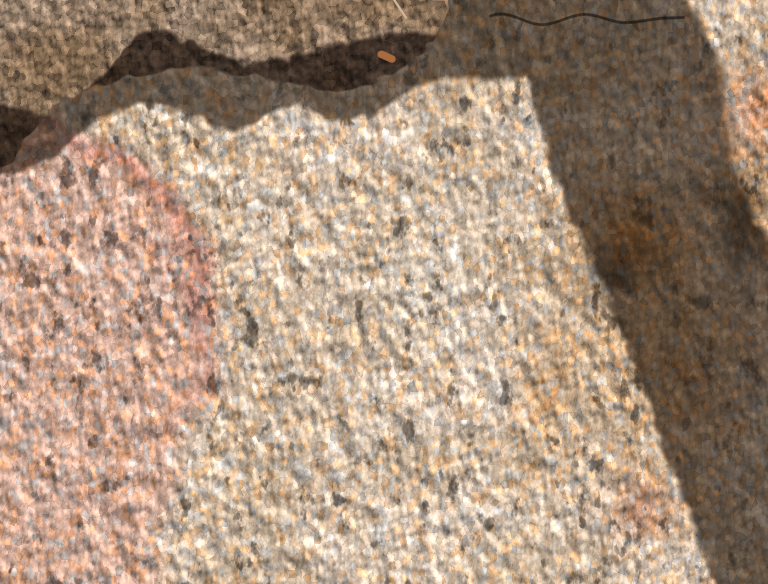
Reproduce this texture procedurally as a Shadertoy shader.

```glsl
// Outline heights along x, evenly spaced over SPAN
const float SPAN = 0.819;
const float ROCK_TOP[11] = float[11](0.71, 0.807, 0.853, 0.874, 0.884, 0.875, 0.86, 0.845, 0.87, 0.928, 1.09);
const float GROUND_SHADE[11] = float[11](0.822, 0.806, 0.862, 0.942, 0.927, 0.892, 0.901, 0.923, 0.938, 0.942, 0.96);
const float ROCK_SHADE[11] = float[11](0.70, 0.724, 0.792, 0.822, 0.799, 0.778, 0.819, 0.795, 0.812, 0.863, 0.867);
// Boundary positions along y, evenly spaced from bottom to top
const float SHADE_LEFT[11] = float[11](1.222, 1.186, 1.15, 1.114, 1.077, 1.036, 0.993, 0.949, 0.922, 0.895, 0.88);
const float SHADE_RIGHT[11] = float[11](1.6, 1.6, 1.6, 1.6, 1.55, 1.42, 1.31, 1.265, 1.245, 1.228, 1.183);
const float PINK_RIGHT[11] = float[11](0.26, 0.28, 0.31, 0.35, 0.365, 0.355, 0.32, 0.25, 0.1, 0.0, -0.1);

// Smooth spline through evenly spaced values
float curve(float k[11], float t) {
    float s = clamp(t, 0.0, 1.0) * 10.0;
    int i = min(int(s), 9);
    float f = s - float(i);
    float a = k[max(i - 1, 0)], b = k[i], c = k[i + 1], d = k[min(i + 2, 10)];
    return b + 0.5 * f * (c - a + f * (2.0 * a - 5.0 * b + 4.0 * c - d + f * (3.0 * (b - c) + d - a)));
}

vec2 hash2(vec2 p) {
    vec3 q = fract(p.xyx * vec3(0.1031, 0.103, 0.0973));
    q += dot(q, q.yzx + 33.33);
    return fract((q.xx + q.yz) * q.zy);
}

float noise(vec2 p) {
    vec2 i = floor(p), f = fract(p);
    f = f * f * (3.0 - 2.0 * f);
    vec2 e = vec2(0.0, 1.0);
    return mix(mix(hash2(i).x, hash2(i + e.yx).x, f.x),
               mix(hash2(i + e.xy).x, hash2(i + e.yy).x, f.x), f.y);
}

float fbm(vec2 p) {
    float sum = 0.0, amp = 0.5;
    for (int i = 0; i < 4; i++) {
        sum += amp * noise(p);
        p = mat2(0.8, 0.6, -0.6, 0.8) * p * 2.03 + 17.0;
        amp *= 0.55;
    }
    return sum;
}

// Grain cells: distance to centre and two random values
vec3 grains(vec2 p) {
    vec3 best = vec3(9.0);
    for (int j = -1; j <= 1; j++)
        for (int i = -1; i <= 1; i++) {
            vec2 cell = floor(p) + vec2(i, j);
            float d = length(cell + hash2(cell) - p);
            if (d < best.x) best = vec3(d, hash2(cell + 71.0));
        }
    return best;
}

float blob(vec2 p, vec2 centre, vec2 radius) {
    vec2 q = (p - centre) / radius;
    return exp(-dot(q, q));
}

float segment(vec2 p, vec2 a, vec2 b) {
    vec2 d = b - a;
    return length(p - a - d * clamp(dot(p - a, d) / dot(d, d), 0.0, 1.0));
}

// Sunward slope of the rough surface
float relief(vec2 p, float scale) {
    vec2 q = p * scale * vec2(1.2, 0.85);
    return fbm(q) - fbm(q + vec2(0.22, 0.3));
}

vec3 rockColour(vec2 p, float broad) {
    vec3 col = mix(vec3(0.80, 0.71, 0.61), vec3(0.87, 0.79, 0.71), broad);
    float pinkEdge = p.x - curve(PINK_RIGHT, p.y) + 0.05 * (broad - 0.5);
    col = mix(col, vec3(0.84, 0.67, 0.60), 0.8 * smoothstep(0.05, -0.05, pinkEdge));
    float rim = exp(-pow((pinkEdge + 0.02) / 0.025, 2.0)) * smoothstep(0.1, 0.55, p.y);
    col *= 1.0 - rim * vec3(0.06, 0.17, 0.17);
    col = mix(col, vec3(0.93, 0.88, 0.82), 0.6 * blob(p, vec2(0.72, 0.53), vec2(0.09, 0.12)));
    // Mineral stains
    float ochre = 0.45 * blob(p, vec2(0.94, 0.32), vec2(0.04, 0.09))
                + 0.8 * blob(p, vec2(1.08, 0.6), vec2(0.1, 0.08))
                + 0.9 * blob(p, vec2(1.31, 0.69), vec2(0.06, 0.1))
                + 0.6 * blob(p, vec2(1.12, 0.38), vec2(0.14, 0.14));
    col = mix(col, vec3(0.72, 0.50, 0.27), min(ochre, 1.0) * (0.4 + 0.6 * broad));
    float rust = blob(p, vec2(1.29, 0.81), vec2(0.05, 0.07)) + blob(p, vec2(1.1, 0.13), vec2(0.05));
    col = mix(col, vec3(0.76, 0.49, 0.36), 0.55 * rust);
    float hollow = blob(p, vec2(1.27, 0.61), vec2(0.035, 0.08)) + blob(p, vec2(1.05, 0.53), vec2(0.05, 0.04));
    return col * (1.0 - 0.4 * min(hollow, 1.0));
}

void mainImage(out vec4 fragColor, in vec2 fragCoord) {
    vec2 p = fragCoord / iResolution.y;
    float broad = smoothstep(0.25, 0.7, fbm(p * 9.0));
    vec2 rough = p + 0.012 * (vec2(noise(p * 55.0), noise(p * 55.0 + 40.0)) - 0.5);
    float along = rough.x / SPAN;

    // Rock surface: grains, relief and pits
    vec3 grain = grains(p * vec2(105.0, 78.0));
    float slope = relief(p, 42.0);
    float pits = smoothstep(0.36, 0.2, fbm(p * vec2(44.0, 29.0) + 9.0));
    vec3 rock = rockColour(p, broad);
    rock *= 0.94 + 0.2 * (grain.y - 0.4) - 0.12 * grain.x;
    rock = mix(rock, rock * vec3(1.06, 0.96, 0.84), smoothstep(0.7, 0.95, grain.z));
    rock = mix(rock, vec3(dot(rock, vec3(0.34))), 0.6 * smoothstep(0.25, 0.05, grain.z));

    // Shadow cast over the rock
    float upper = smoothstep(-0.007, 0.007, rough.y - curve(ROCK_SHADE, along));
    float side = smoothstep(-0.008, 0.008, rough.x - curve(SHADE_LEFT, rough.y));
    float sunnyCorner = smoothstep(-0.012, 0.012, rough.x - curve(SHADE_RIGHT, rough.y));
    float shade = max(upper, side) * (1.0 - sunnyCorner);
    float contrast = mix(1.0, 0.65, shade);
    rock *= clamp(1.06 + contrast * 1.25 * slope, 0.4, 1.4) * (1.0 - 0.42 * contrast * pits);
    rock *= mix(vec3(1.0), vec3(0.48, 0.455, 0.43), shade);
    float crackY = 0.966 + 0.02 * (noise(p * vec2(14.0, 1.0)) - 0.5);
    float crack = segment(p, vec2(0.84, crackY), vec2(1.17, crackY + 0.006));
    rock *= 1.0 - 0.5 * smoothstep(0.004, 0.001, crack);

    // Gravel ground with its own shadow
    vec3 stone = grains(p * 85.0 + 30.0);
    vec3 ground = mix(vec3(0.58, 0.47, 0.36), vec3(0.68, 0.58, 0.49), broad);
    ground *= 0.92 + 0.35 * (stone.y - 0.4) - 0.2 * stone.x + 1.1 * relief(p + 3.0, 50.0);
    float twig = segment(p, vec2(0.675, 1.0), vec2(0.695, 0.97));
    ground = mix(ground, vec3(0.8, 0.71, 0.6), smoothstep(0.003, 0.001, twig));
    float groundShade = smoothstep(-0.006, 0.006, curve(GROUND_SHADE, along) - rough.y);
    ground *= mix(vec3(1.0), vec3(0.41, 0.38, 0.37), groundShade);
    float chip = segment(p, vec2(0.653, 0.907), vec2(0.671, 0.899));
    ground = mix(ground, vec3(0.66, 0.42, 0.25), smoothstep(0.008, 0.005, chip));

    float onRock = smoothstep(-0.003, 0.003, curve(ROCK_TOP, along) - rough.y);
    fragColor = vec4(clamp(mix(ground, rock, onRock), 0.0, 1.0), 1.0);
}
```
